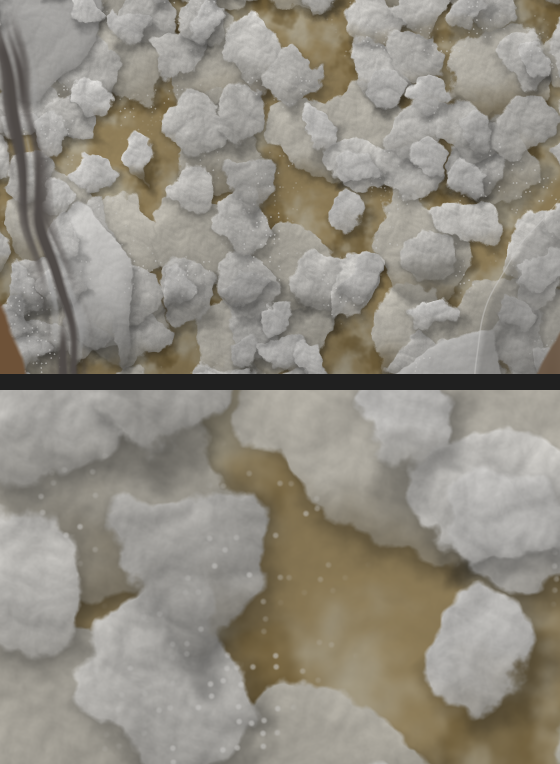
Top: the whole. Bottom: its middle third, enlarged.
Give the GLSL for this texture, as a Shadertoy shader.

```glsl
// Crumbled white powder cake: angular slabs and lumpy crumbs over amber gaps, behind clear film.
// Layers of jittered soft polygons are stacked back to front, each with a rim light and a shadow;
// billowed gradient noise gives the powdery relief, stretched noise the wrinkled film.

const vec3 WHITE = vec3(0.775, 0.77, 0.76);
const vec3 SHADE = vec3(0.42, 0.415, 0.405);
const vec3 HAZE = vec3(0.62, 0.59, 0.51);
const vec3 AMBER = vec3(0.53, 0.465, 0.33);
const vec3 DEEP = vec3(0.40, 0.33, 0.19);
const vec3 FILM_DARK = vec3(0.31, 0.29, 0.28);
const vec3 FILM_GLOSS = vec3(0.66, 0.66, 0.66);
const vec3 CARD = vec3(0.43, 0.32, 0.22);
const vec2 LIGHT = vec2(-0.5, 0.866);
const float TAU = 6.2831853;
const float CORNER_SHARPNESS = 20.0;
const float EDGE_BLUR = 0.004;
const float SHADOW_REACH = 0.022;
const float SHADOW_DEPTH = 0.30;

vec2 hash2(vec2 p) {
    vec3 q = fract(p.xyx * vec3(0.1031, 0.1030, 0.0973));
    q += dot(q, q.yzx + 33.33);
    return fract((q.xx + q.yz) * q.zy);
}

float cornerSlope(vec2 cell, vec2 offset) {
    float a = TAU * hash2(cell + 71.0).x;
    return dot(vec2(cos(a), sin(a)), offset);
}

float gradientNoise(vec2 p) {
    vec2 i = floor(p), f = p - i;
    vec2 u = f * f * f * (f * (f * 6.0 - 15.0) + 10.0);
    vec2 e = vec2(1.0, 0.0);
    float low = mix(cornerSlope(i, f), cornerSlope(i + e.xy, f - e.xy), u.x);
    float high = mix(cornerSlope(i + e.yx, f - e.yx), cornerSlope(i + e.xx, f - e.xx), u.x);
    return 1.4 * mix(low, high, u.y);
}

float fbm(vec2 p) {
    float sum = 0.0, amp = 0.5;
    for (int i = 0; i < 4; i++) {
        sum += amp * gradientNoise(p);
        p = mat2(1.6, 1.2, -1.2, 1.6) * p + 7.3;
        amp *= 0.5;
    }
    return sum;
}

// Rounded lumps with narrow creases
float relief(vec2 p) {
    float sum = 0.0, amp = 0.5;
    p *= 11.0;
    for (int i = 0; i < 5; i++) {
        sum += amp * abs(gradientNoise(p));
        p = mat2(1.6, 1.2, -1.2, 1.6) * p + 3.1;
        amp *= 0.52;
    }
    return sum;
}

// Soft irregular polygon: outward normal in xy, signed distance in z
vec3 chunk(vec2 q, vec2 id, float stretch) {
    float turn = TAU * hash2(id + 5.0).x;
    mat2 spin = mat2(cos(turn), sin(turn), -sin(turn), cos(turn));
    q = spin * q;
    q.y *= stretch;
    float sum = 0.0;
    vec2 normal = vec2(0.0);
    for (int i = 0; i < 6; i++) {
        vec2 rnd = hash2(id + 13.0 * float(i) + 2.0);
        float a = (float(i) + 0.7 * rnd.x) * TAU / 6.0;
        vec2 side = vec2(cos(a), sin(a));
        float w = exp(CORNER_SHARPNESS * (dot(q, side) - mix(0.40, 0.68, rnd.y)));
        sum += w;
        normal += side * w;
    }
    return vec3((normal / sum) * spin, log(sum) / CORNER_SHARPNESS);
}

// Stacks one layer of chunks on col; rough follows the topmost surface
void addLayer(vec2 p, float size, float share, float stretch, float grain, float bury,
              float seed, inout vec3 col, inout float rough) {
    vec2 g = p / size + seed;
    vec2 base = floor(g);
    for (int k = 0; k < 9; k++) {
        vec2 id = base + vec2(k / 3 - 1, k % 3 - 1);
        vec2 rnd = hash2(id + seed), tone = hash2(id + seed + 40.0);
        vec2 q = g - id - 0.25 - 0.5 * rnd;
        if (tone.x > share || dot(q, q) > 1.3) continue;
        vec3 c = chunk(q, id + seed, stretch);
        float facing = dot(c.xy, LIGHT);
        float reach = SHADOW_REACH / size;
        float shadow = smoothstep(reach, -reach, c.z + facing * reach);
        col *= 1.0 - SHADOW_DEPTH * shadow;
        float lit = 0.73 + 0.26 * (tone.y - 0.5) + 0.20 * dot(q, LIGHT)
                  + 0.24 * exp(min(c.z, 0.0) * 13.0) * facing;
        vec3 body = mix(mix(SHADE, WHITE, lit), HAZE, bury);
        float blur = EDGE_BLUR / size;
        float fade = 1.0 - 0.75 * rnd.x * smoothstep(0.05, 0.5, -q.y);
        float cover = smoothstep(blur, -blur, c.z) * fade;
        col = mix(col, body, cover);
        rough = mix(rough, grain, cover);
    }
}

void mainImage(out vec4 fragColor, in vec2 fragCoord) {
    vec2 p = fragCoord / iResolution.y;
    float right = iResolution.x / iResolution.y;

    // Amber gaps
    float mottle = fbm(p * 7.0);
    vec3 col = mix(AMBER, HAZE, smoothstep(-0.15, 0.35, mottle));
    col = mix(col, DEEP, 0.7 * smoothstep(0.05, 0.35, fbm(p * 9.0 + 20.0)));
    float rough = 0.12;

    // Chunks: slabs gather in the upper part, crumbs in the lower
    vec2 fine = vec2(fbm(p * 34.0), fbm(p * 34.0 + 50.0));
    vec2 broad = vec2(fbm(p * 9.0 + 30.0), fbm(p * 9.0 + 80.0));
    vec2 ragged = p + 0.012 * fine + 0.045 * broad;
    vec2 clean = p + 0.007 * fine + 0.018 * broad;
    addLayer(ragged, 0.24, 0.85, 1.2, 0.35, 0.40, 11.0, col, rough);
    addLayer(ragged, 0.15, 0.66, 1.25, 0.50, 0.08, 37.0, col, rough);
    addLayer(clean - vec2(0.0, 0.12), 0.34, 0.52, 1.5, 0.20, 0.0, 63.0, col, rough);
    addLayer(ragged, 0.10, 0.30, 1.3, 0.50, 0.0, 91.0, col, rough);

    // Powder relief and slow changes of light
    float slope = relief(p - LIGHT * 0.004) - relief(p + LIGHT * 0.004);
    col *= 1.0 + rough * (1.1 * slope + 0.5 * (relief(p) - 0.27));
    col *= 1.0 + 0.16 * fbm(p * 2.5 + 9.0) - 0.08 * smoothstep(0.4, 0.0, p.y);

    // Loose dust
    vec2 dustGrid = p * 85.0, dustCell = floor(dustGrid);
    vec2 rnd = hash2(dustCell + 17.0);
    float dust = smoothstep(0.32, 0.08, length(dustGrid - dustCell - 0.3 - 0.4 * rnd));
    dust *= step(0.8, hash2(dustCell + 3.0).x) * smoothstep(0.0, 0.3, fbm(p * 5.0 + 60.0));
    col = mix(col, WHITE, 0.6 * dust);

    // Cardboard in the lower corners
    float corner = min(p.x + 0.35 * p.y, 1.1 * (right - p.x) + 0.6 * p.y) + 0.02 * mottle;
    col = mix(col, CARD, smoothstep(0.075, 0.06, corner));

    // Wrinkled film along the left
    float across = p.x - 0.03 - 0.19 * (0.92 - p.y) + 0.03 * gradientNoise(p * 4.0);
    float streak = gradientNoise(vec2(across * 38.0, p.y * 3.5));
    float band = smoothstep(0.075, 0.015, abs(across + 0.02)) * smoothstep(1.0, 0.85, p.y);
    col = mix(col, FILM_DARK, band * smoothstep(-0.5, 0.3, streak));
    col = mix(col, FILM_GLOSS, 0.6 * band * smoothstep(0.35, 0.65, -streak));

    // Film fold and veil on the right
    float fold = p.x - right + 0.23 - 0.23 * pow(p.y / 0.47, 2.0) + 0.01 * gradientNoise(p * 6.0);
    float sheen = gradientNoise(vec2(fold * 22.0, p.y * 4.0));
    col = mix(col, SHADE + 0.12 * sheen, 0.35 * smoothstep(0.0, 0.02, fold));
    float glint = smoothstep(0.004, 0.0, abs(fold)) * smoothstep(0.5, 0.4, p.y);
    col = mix(col, WHITE, 0.5 * glint);

    fragColor = vec4(clamp(col, 0.0, 1.0), 1.0);
}
```
